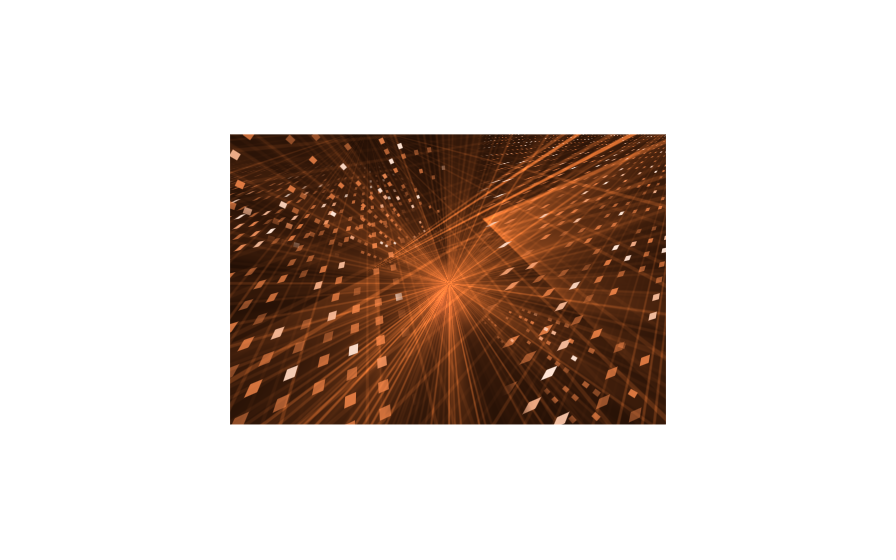
Give the GLSL for this background, as a Shadertoy shader.

```glsl
// Copper light tunnel: rays, glass planes and dashes in a panel on white.

const float TAU = 6.2831853;

// Panel and tunnel focus, in canvas heights from the canvas centre
const vec2 PANEL_MIN = vec2(-0.389, -0.258);
const vec2 PANEL_MAX = vec2(0.389, 0.260);
const vec2 FOCUS = vec2(0.002, -0.006);

// Positions relative to the focus
const vec2 LEFT_VANISH = vec2(-0.146, 0.277);
const vec2 RIGHT_VANISH = vec2(0.429, 0.3125);
const vec2 LEFT_CORNER = vec2(-0.125, 0.021);
const vec2 RIGHT_CORNER = vec2(0.060, 0.115);
const vec2 BEAM_ORIGIN = vec2(-0.150, 0.018);

const vec3 SHADOW = vec3(0.115, 0.048, 0.014);
const vec3 COPPER = vec3(0.72, 0.375, 0.165);
const vec3 EMBER = vec3(1.00, 0.55, 0.30);
const vec3 SPARK = vec3(1.00, 0.90, 0.84);
const vec3 ROSE = vec3(0.85, 0.38, 0.29);

float hash(vec2 p) {
    return fract(sin(dot(p, vec2(127.1, 311.7))) * 43758.5453);
}

// Soft angular window around a heading, in radians
float sector(float angle, float heading, float width) {
    float d = abs(mod(angle - heading + TAU * 0.5, TAU) - TAU * 0.5);
    return smoothstep(width, width * 0.6, d);
}

// Smooth light and dark bands by angle
float bands(float angle, float count, float seed) {
    float a = fract(angle / TAU) * count;
    float k = floor(a);
    float here = hash(vec2(k, seed));
    float next = hash(vec2(mod(k + 1.0, count), seed));
    return mix(here, next, smoothstep(0.55, 1.0, a - k));
}

// Thin rays of uneven strength through the origin
float rays(vec2 p, float count, float width, float seed) {
    float a = fract(atan(p.y, p.x) / TAU) * count;
    float blur = count / (TAU * max(length(p), 0.003) * iResolution.y);
    float strength = hash(vec2(floor(a), seed));
    float offset = abs(fract(a) - 0.5);
    float line = smoothstep(width + blur, max(width - blur, 0.0), offset);
    return line * strength * strength * width / (width + 0.5 * blur) * 1.5;
}

// Plane lit from its corner, bounded by two edge directions (b left of a)
float plane(vec2 p, vec2 a, vec2 b, float falloff) {
    float da = a.x * p.y - a.y * p.x;
    float db = p.x * b.y - p.y * b.x;
    float inside = smoothstep(-0.002, 0.002, min(da, db));
    float rim = exp(-abs(min(da, db)) * 130.0);
    return inside * (0.65 + 0.6 * rim) * exp(-length(p) * falloff);
}

// Grid of dashes: x is coverage, y is a random tone
vec2 dashes(vec2 uv, vec2 halfSize, float density, float seed) {
    vec2 blur = clamp(fwidth(uv), 0.001, 0.5);
    vec2 id = floor(uv);
    vec2 d = abs(fract(uv) - 0.5);
    vec2 cover = smoothstep(halfSize + blur * 0.6, halfSize - blur * 0.6, d);
    float tone = hash(id + seed);
    float shown = step(hash(id + seed + 17.0), density);
    return vec2(cover.x * cover.y * shown, tone);
}

// Columns fan down from a vanishing point, spaced by perspective
vec2 wallGrid(vec2 p, vec2 vanish, float columns, float rows) {
    vec2 d = p - vanish;
    float depth = max(-d.y, 0.01);
    return vec2(d.x / depth * columns, log(depth) * rows + d.x * 9.0);
}

vec3 addDashes(vec3 color, vec2 mark, float mask) {
    vec3 tint = mix(EMBER, SPARK, smoothstep(0.72, 0.98, mark.y));
    return mix(color, tint, mark.x * mask * (0.35 + 0.65 * mark.y));
}

vec3 tunnel(vec2 p) {
    float r = length(p);
    float angle = atan(p.y, p.x);
    float floorFan = sector(angle, -1.95, 0.95);

    // Broad glow, cut by dark slivers above and below the focus
    float light = 0.62 * exp(-r * 8.0) + 0.35 * exp(-r * 28.0);
    light += (bands(angle, 41.0, 2.0) - 0.35) * 0.30 * exp(-r * 3.5);
    light += 0.09 * bands(angle, 97.0, 5.0);
    light *= 1.0 - 0.65 * sector(angle, 1.78, 0.20) * smoothstep(0.01, 0.06, r);
    light *= 1.0 - 0.60 * sector(angle, -1.12, 0.24) * smoothstep(0.04, 0.12, r);

    // Glass planes
    light += 0.72 * plane(p - RIGHT_CORNER, vec2(0.71, -0.70), vec2(0.92, 0.40), 5.5);
    light += 0.34 * plane(p - LEFT_CORNER, vec2(-0.90, -0.44), vec2(0.02, -1.0), 5.0);

    // Radial rays and slanted beams
    float fade = exp(-r * 3.0);
    light += rays(p, 150.0, 0.17, 3.0) * (0.32 + 0.75 * floorFan) * fade;
    light += rays(p, 67.0, 0.07, 8.0) * 0.6 * fade;
    vec2 b = p - BEAM_ORIGIN;
    float beamAngle = atan(b.y, b.x);
    light += rays(b, 190.0, 0.20, 4.0) * sector(beamAngle, 0.44, 0.24) * 0.75;
    light += rays(p - LEFT_VANISH, 110.0, 0.10, 6.0) * 0.22;
    light += rays(p - RIGHT_VANISH, 170.0, 0.12, 9.0) * 0.28;

    vec3 color = SHADOW + COPPER * max(light, 0.0);
    color += ROSE * 0.28 * exp(-length((p - vec2(-0.01, -0.035)) * vec2(1.5, 1.0)) * 28.0);

    // Dashes on both walls, then along the radial lines
    float leftMask = smoothstep(-0.05, -0.12, p.x) * smoothstep(0.23, 0.12, p.y);
    float rightMask = smoothstep(0.04, 0.10, p.x + min(p.y, 0.0) * 0.25);
    color = addDashes(color, dashes(wallGrid(p, LEFT_VANISH, 8.0, 10.0), vec2(0.16, 0.21), 0.78, 1.0), leftMask);
    color = addDashes(color, dashes(wallGrid(p, RIGHT_VANISH, 8.5, 11.0), vec2(0.14, 0.17), 0.72, 31.0), rightMask);
    vec2 polar = vec2(fract(angle / TAU) * 64.0, log(max(r, 0.003)) * 13.0);
    float radialMask = max(sector(angle, 2.25, 0.75), sector(angle, -0.60, 0.32)) * smoothstep(0.06, 0.13, r);
    return addDashes(color, dashes(polar, vec2(0.15, 0.24), 0.40, 53.0), radialMask);
}

void mainImage(out vec4 fragColor, in vec2 fragCoord) {
    vec2 p = (fragCoord - 0.5 * iResolution.xy) / iResolution.y;
    vec2 margin = min(p - PANEL_MIN, PANEL_MAX - p);
    float panel = smoothstep(-0.5, 0.5, min(margin.x, margin.y) * iResolution.y);
    vec3 color = mix(vec3(1.0), min(tunnel(p - FOCUS), 1.0), panel);
    fragColor = vec4(color, 1.0);
}
```
